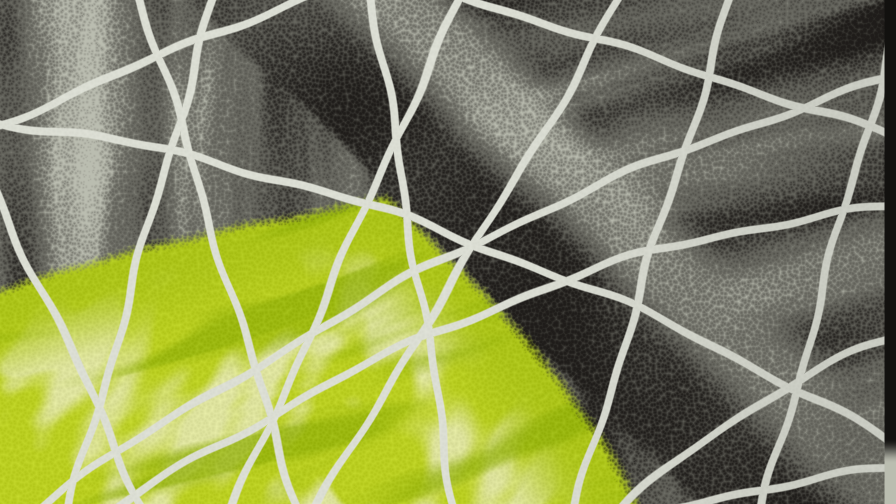
Give the GLSL for this pattern, as a Shadertoy shader.

```glsl
// Spray-painted wall: a lime patch on smoky greys, crossed by a net of pale tape lines.

const vec3 SOOT   = vec3(0.12, 0.11, 0.10);
const vec3 STEEL  = vec3(0.40, 0.40, 0.37);
const vec3 SILVER = vec3(0.73, 0.74, 0.69);
const vec3 LEAF   = vec3(0.57, 0.69, 0.04);
const vec3 LIME   = vec3(0.73, 0.81, 0.13);
const vec3 CREAM  = vec3(0.87, 0.89, 0.62);
const vec3 TAPE   = vec3(0.86, 0.87, 0.83);
const float WIDTH = 1.778;

vec2 hash2(vec2 p) {
    vec3 q = fract(p.xyx * vec3(0.1031, 0.1030, 0.0973));
    q += dot(q, q.yzx + 33.33);
    return fract((q.xx + q.yz) * q.zy);
}

// Distance to the nearest scattered speck
float cellular(vec2 p) {
    vec2 cell = floor(p), f = fract(p);
    float nearest = 2.0;
    for (int j = -1; j <= 1; j++)
    for (int i = -1; i <= 1; i++) {
        vec2 g = vec2(i, j);
        nearest = min(nearest, length(g + hash2(cell + g) - f));
    }
    return nearest;
}

// Soft clouds from warped, rotated sines, about -1 to 1
float cloud(vec2 p) {
    float sum = 0.0, amp = 0.6;
    for (int i = 0; i < 4; i++) {
        p += 0.7 * sin(p.yx * 0.8 + float(i) * 1.7);
        sum += amp * sin(p.x) * cos(p.y + 0.6);
        p = mat2(1.5, 0.5, -0.5, 1.5) * p + 2.3;
        amp *= 0.55;
    }
    return sum;
}

// Approximate distance to y = a + b x + c x^2
float arcDist(vec2 p, float a, float b, float c) {
    float slope = b + 2.0 * c * p.x;
    return abs(p.y - a - p.x * (b + c * p.x)) / length(vec2(1.0, slope));
}

float netDist(vec2 p) {
    p += 0.005 * sin(p.yx * 13.0 + 1.0) + 0.003 * sin(p.yx * 29.0);
    float d = arcDist(p, 0.757, 0.41, 0.0);
    // Steep lines leaning right
    for (int k = 0; k < 5; k++) {
        float i = float(k);
        float lean = 0.28 + 0.37 * exp(-1.6 * (i - 1.7) * (i - 1.7));
        float middle = 0.282 + 0.34 * i + 0.13 * sin(2.0 * i) * exp(-0.6 * i);
        d = min(d, arcDist(p.yx, middle - 0.5 * lean, lean, 0.0));
    }
    // Steep lines leaning left
    for (int k = 0; k < 3; k++) {
        float i = float(k), lean = 0.148 * i - 0.46;
        d = min(d, arcDist(p.yx, 0.05 + 0.385 * i - 0.5 * lean, lean, 0.0));
    }
    // Rising arcs, counted down the right side
    for (int k = 0; k < 4; k++) {
        float i = float(k);
        float bend = 0.12 + 0.5 * exp(-2.0 * (i - 2.0) * (i - 2.0));
        float rise = 0.2 + 0.1 * cos(3.1416 * i);
        d = min(d, arcDist(vec2(WIDTH - p.x, p.y), 0.85 - 0.26 * i, -rise, -bend));
    }
    // Falling arcs
    for (int k = 0; k < 2; k++) {
        float i = float(k);
        d = min(d, arcDist(p, 0.757 + 0.556 * i, -0.13 - 0.2 * i, 0.13 * (i - 1.0)));
    }
    return d;
}

// Grey wall: upright smears, a dark and a light diagonal, level smears
vec3 smokyWall(vec2 p, float grain) {
    float diagonal = p.x + p.y + 0.015 * cloud(p * 9.0);
    float mist = cloud(p * 7.0);
    float upright = 0.41 + 0.20 * cloud(p * vec2(25.0, 3.5)) + 0.07 * mist
                  + 0.20 * exp(-pow((p.x - 0.15) / 0.08, 2.0))
                  - 0.10 * smoothstep(0.25, 0.8, p.x);
    float level = 0.36 + 0.23 * cloud(vec2(3.0 * p.x, 21.0 * p.y - 4.0 * p.x))
                + 0.08 * mist - 0.12 * smoothstep(0.75, 1.0, p.y);
    float shade = 0.17 + 0.08 * mist + 0.12 * smoothstep(0.7, 1.0, p.y);
    float beam = 0.44 + 0.15 * smoothstep(0.2, 0.75, p.y) + 0.07 * mist;
    float tone = mix(upright, shade, smoothstep(1.37, 1.40, diagonal));
    tone = mix(tone, beam, smoothstep(1.60, 1.74, diagonal));
    tone = mix(tone, level, smoothstep(1.82, 1.96, diagonal));
    tone = clamp(tone + 0.22 * grain, 0.03, 0.8);
    vec3 low = mix(SOOT, STEEL, smoothstep(0.05, 0.42, tone));
    return mix(low, SILVER, smoothstep(0.38, 0.75, tone));
}

// Lime paint with cream gaps, leafy smears and faint hatching
vec3 limePaint(vec2 p, float inside, float grain) {
    float core = smoothstep(0.03, 0.20, inside);
    float hatch = sin(62.0 * (p.x - 0.4 * p.y) + 2.0 * cloud(p * 5.0));
    float gaps = cloud(p * vec2(9.0, 13.0) + 1.0) + 0.18 * hatch + 0.12;
    float smear = cloud(vec2(4.0 * p.x, 24.0 * p.y - 7.0 * p.x));
    vec3 col = mix(LIME, CREAM, core * smoothstep(-0.05, 0.6, gaps));
    col = mix(col, LEAF, 0.75 * smoothstep(0.05, 0.6, smear));
    col = mix(col, LEAF, 0.35 * (1.0 - core));
    return col + 0.07 * grain;
}

void mainImage(out vec4 fragColor, in vec2 fragCoord) {
    vec2 p = fragCoord / iResolution.y;
    float soft = 1.0 / iResolution.y;
    float grain = cellular(p * 135.0) - 0.45;

    // Patch bounded by a rising top and a falling right side
    float top = (0.426 + 0.31 * p.x - 0.1 * p.x * p.x - p.y) * 0.96;
    float side = (1.262 - 0.5 * p.y - 0.53 * p.y * p.y - p.x) * 0.74;
    float inside = min(top, side) + 0.006 * cloud(p * 14.0);
    float patchMask = smoothstep(-0.014, 0.014, inside + 0.012 * grain);
    vec3 col = mix(smokyWall(p, grain), limePaint(p, inside, grain), patchMask);

    // Tape, a little dimmer to the right
    float line = 1.0 - smoothstep(0.0078 - soft, 0.0078 + soft, netDist(p));
    vec3 tape = TAPE * (1.0 - 0.08 * smoothstep(0.9, 1.7, p.x)) + 0.03 * grain;
    col = mix(col, tape, line);

    // Dark gap at the right border, pale at its foot
    vec3 gap = mix(SILVER, SOOT * 0.6, smoothstep(0.08, 0.13, p.y));
    col = mix(col, gap, smoothstep(1.755 - soft, 1.755 + soft, p.x));
    fragColor = vec4(clamp(col, 0.0, 1.0), 1.0);
}
```
